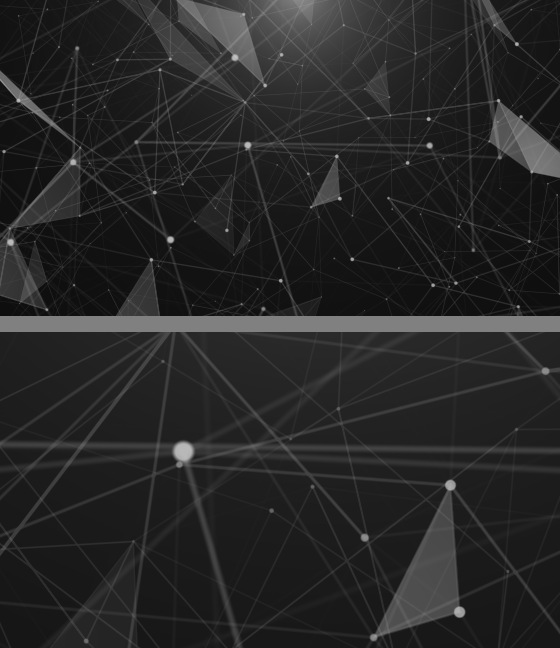
Top, the full canvas; bottom, a detail of the centre.
Reproduce this background procedurally as a Shadertoy shader.

```glsl
// A dark web of nodes, thin links and translucent facets under a soft top light.
// Three depth layers share one jittered grid: each cell owns a node, four random
// links to cells nearby, and sometimes a filled triangle. Nearer layers are softer.

vec3 hash(vec2 cell, float seed) {
    uvec3 v = uvec3(ivec3(vec3(cell + 64.0, seed)));
    v = v * 1664525u + 1013904223u;
    v.x += v.y * v.z; v.y += v.z * v.x; v.z += v.x * v.y;
    v ^= v >> 16u;
    v.x += v.y * v.z; v.y += v.z * v.x; v.z += v.x * v.y;
    return vec3(v >> 8u) / exp2(24.0);
}

vec2 node(vec2 cell, float seed) {
    return cell + 0.04 + 0.92 * hash(cell, seed).xy;
}

float segmentDistance(vec2 p, vec2 a, vec2 b) {
    vec2 ab = b - a;
    float t = clamp(dot(p - a, ab) / max(dot(ab, ab), 1e-5), 0.0, 1.0);
    return length(p - a - t * ab);
}

float cross2(vec2 a, vec2 b) {
    return a.x * b.y - a.y * b.x;
}

float edgeDistance(vec2 p, vec2 a, vec2 b) {
    return cross2(b - a, p - a) / max(length(b - a), 1e-4);
}

// Positive inside, for either winding
float triangleDepth(vec2 p, vec2 a, vec2 b, vec2 c) {
    float winding = cross2(b - a, c - a) < 0.0 ? -1.0 : 1.0;
    return min(winding * edgeDistance(p, a, b),
           min(winding * edgeDistance(p, b, c), winding * edgeDistance(p, c, a)));
}

float stroke(float dist, float halfWidth, float soft) {
    return 1.0 - smoothstep(max(halfWidth - soft, 0.0), halfWidth + soft, dist);
}

// Coverage of one depth layer: x = facets, y = links, z = nodes
vec3 web(vec2 uv, float size, float radius, float blur, float facetChance, float seed) {
    vec2 p = uv / size;
    vec2 home = floor(p);
    float soft = (blur + 0.6 / iResolution.y) / size;
    radius /= size;
    vec3 cover = vec3(0.0);

    for (int y = -2; y <= 2; y++)
    for (int x = -2; x <= 2; x++) {
        vec2 cell = home + vec2(x, y);
        vec2 a = node(cell, seed);
        vec3 rnd = hash(cell, seed + 9.0);

        // Node
        float dotRadius = radius * mix(0.45, 1.0, rnd.y);
        cover.z = max(cover.z, mix(0.5, 1.0, rnd.y) * stroke(length(p - a), dotRadius, soft));

        // Links, mostly faint
        for (int k = 0; k < 4; k++) {
            vec3 link = hash(cell, seed + 1.0 + float(k));
            vec2 b = node(cell + floor(link.xy * 5.0) - 2.0, seed);
            cover.y += link.z * link.z * stroke(segmentDistance(p, a, b), radius * 0.26, soft);
        }

        // Facet, more frequent in a cluster left of the light
        vec2 away = (cell + 0.5) * size - vec2(0.69, 0.92);
        if (rnd.x < facetChance * (1.0 + 4.0 * exp(-20.0 * dot(away, away)))) {
            vec2 b = node(cell + vec2(1.0, -floor(rnd.y * 2.0)), seed);
            vec2 c = node(cell + vec2(floor(rnd.z * 3.0) - 1.0, 1.0), seed);
            float depth = triangleDepth(p, a, b, c);
            float shade = mix(0.2, 0.75, hash(cell, seed + 10.0).x);
            shade *= 1.0 - 0.35 * smoothstep(0.0, 1.4, length(p - a));
            cover.x += shade * smoothstep(-soft, soft, depth);
            cover.y += 0.5 * stroke(abs(depth), radius * 0.2, soft) * step(-soft, depth);
        }
    }
    return min(cover, vec3(0.85, 1.0, 1.0));
}

float blend(float tone, vec3 cover, vec3 strength) {
    cover *= strength;
    tone = mix(tone, 0.75, cover.x);
    tone = mix(tone, 0.80, cover.y);
    return mix(tone, 0.82, cover.z);
}

void mainImage(out vec4 fragColor, in vec2 fragCoord) {
    vec2 uv = fragCoord / iResolution.y;
    float aspect = iResolution.x / iResolution.y;

    // Backdrop: tight glow at the top edge within a broad falloff
    float d = length(uv - vec2(0.53 * aspect, 1.03));
    float tone = 0.052 + 0.44 * exp(-5.5 * d) + 0.065 * exp(-1.5 * d * d);

    // Layers from far to near
    tone = blend(tone, web(uv, 0.13, 0.0030, 0.0003, 0.03, 16.0), vec3(0.35, 0.12, 0.40));
    tone = blend(tone, web(uv, 0.20, 0.0062, 0.0006, 0.13, 32.0), vec3(0.90, 0.20, 0.75));
    tone = blend(tone, web(uv, 0.38, 0.0110, 0.0024, 0.00, 48.0), vec3(0.00, 0.23, 0.85));

    fragColor = vec4(vec3(tone), 1.0);
}
```
